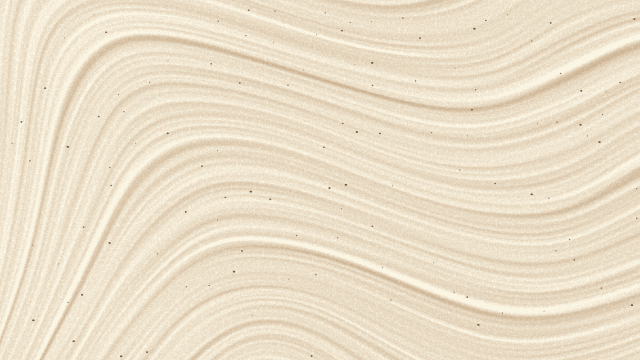
A WebGL 2 fragment shader for this texture:

```glsl
#version 300 es
precision highp float;
// Pale raked sand: wavy asymmetric furrows, fine grain and scattered dark specks.

uniform vec2 u_resolution;
out vec4 fragColor;

const vec3 SHADOW_SAND = vec3(0.85, 0.77, 0.66);
const vec3 LIGHT_SAND = vec3(0.965, 0.932, 0.856);
const vec3 SPECK_BROWN = vec3(0.42, 0.31, 0.21);
const int RAKE_LAYERS = 5;

vec2 hash2(vec2 cell) {
    vec3 q = fract(cell.xyx * vec3(0.1031, 0.1030, 0.0973));
    q += dot(q, q.yzx + 33.33);
    return fract((q.xx + q.yz) * q.zy);
}

// Cellular noise: distance to the nearest scattered point
float cellular(vec2 p) {
    vec2 cell = floor(p);
    float nearest = 4.0;
    for (int y = -1; y <= 1; y++) {
        for (int x = -1; x <= 1; x++) {
            vec2 neighbour = cell + vec2(x, y);
            vec2 offset = neighbour + hash2(neighbour) - p;
            nearest = min(nearest, dot(offset, offset));
        }
    }
    return sqrt(nearest);
}

// Furrow level: a crest that drifts left with height, steep on its left side
float furrowLevel(vec2 p) {
    float crestX = 0.75 - 0.42 * p.y * p.y;
    float side = p.x - crestX;
    float drop = side < 0.0 ? 1.5 * side * side : 0.1 * (1.0 - cos(4.25 * side));
    vec2 swirl = p - vec2(0.73, -0.03);
    float dip = 0.11 * exp(-dot(swirl, swirl) / 0.05);
    return p.y + drop - dip;
}

// Wave that climbs quickly from shadow to light, then fades slowly
float furrowWave(float phase) {
    return sin(phase + 0.55 * sin(phase));
}

// Layered sines of rising frequency, each drifting along the furrows
float rakeLines(float level, float along) {
    float sum = 0.0;
    float frequency = 62.0;
    for (int i = 0; i < RAKE_LAYERS; i++) {
        float k = float(i);
        float drift = 1.3 * sin(along * (2.1 + 0.4 * k) + level * 9.0 + k * 2.3);
        float phase = frequency * level + drift + k * 1.7;
        float strength = 0.6 + 0.4 * sin(level * (13.0 + 6.0 * k) + along * (1.4 + k) + k * 4.1);
        float resolved = 1.0 - smoothstep(1.0, 2.6, fwidth(phase));
        sum += strength * resolved * furrowWave(phase);
        frequency *= 1.55;
    }
    return sum;
}

// Broad ridge: lit upper shoulder above a darker groove
float mainRidge(float level, float spacing, float width) {
    float u = mod(level - 0.03 + 0.5 * spacing, spacing) - 0.5 * spacing;
    float lit = (u - 1.1 * width) / width;
    float dark = (u + 0.5 * width) / (0.75 * width);
    return 0.4 * exp(-lit * lit) - 0.72 * exp(-dark * dark);
}

// Coverage of sparse specks, one candidate per cell
float specks(vec2 p, float density, float share, float pixel) {
    vec2 q = p * density;
    vec2 cell = floor(q);
    vec2 traits = hash2(cell + 71.0);
    vec2 center = 0.1 + 0.8 * hash2(cell + 19.0);
    vec2 offset = (q - cell - center) / density;
    offset.y *= 0.75 + 0.5 * traits.y;
    float radius = mix(0.0013, 0.0034, traits.y * traits.y);
    float disc = 1.0 - smoothstep(radius - 0.6 * pixel, radius + 0.6 * pixel, length(offset));
    return disc * step(traits.x, share) * (0.5 + 0.5 * traits.y);
}

void main() {
    vec2 p = gl_FragCoord.xy / u_resolution.y;
    float pixel = 1.0 / u_resolution.y;

    // Furrow coordinates with a gentle wander
    float along = p.x + 0.7 * p.y;
    float level = furrowLevel(p);
    level += 0.005 * sin(5.0 * along + 9.0 * level) + 0.0025 * sin(13.0 * along - 17.0 * level);

    // Relief and broad light falloff
    float tone = 0.70 + 0.19 * rakeLines(level, along);
    tone += mainRidge(level, 0.29, 0.014) * (0.85 + 0.25 * sin(3.0 * along + 11.0 * level));
    tone += 0.13 * (1.0 - smoothstep(0.0, 0.9, p.x)) - 0.03;
    tone += 0.05 * sin(3.1 * p.x + 2.0 * sin(4.3 * p.y)) * sin(5.2 * p.y + 1.3 * p.x);

    // Sand grain at two sizes
    tone += 0.48 * (cellular(p * 190.0) - 0.48);
    tone += 0.22 * (cellular(p * 85.0 + 40.0) - 0.48);

    vec3 color = mix(SHADOW_SAND, LIGHT_SAND, clamp(tone, -0.5, 1.18));
    float speckCover = specks(p, 14.0, 0.3, pixel);
    color = mix(color, SPECK_BROWN, 0.9 * speckCover);
    fragColor = vec4(color, 1.0);
}
```
